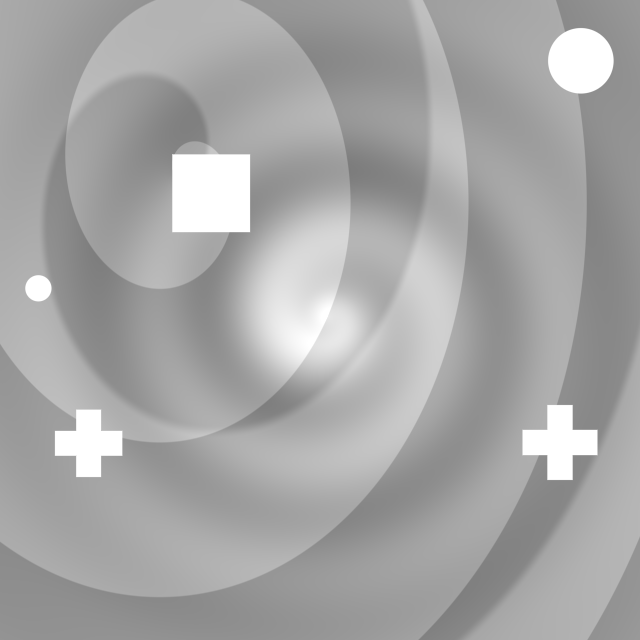
This background is drawn by a WebGL 2 fragment shader. Its source:

```glsl
#version 300 es
precision highp float;
// Grey relief of two counter-winding elliptical spirals sharing one centre,
// lit by a soft round swirl, with flat white shapes on top.
// Each spiral is a sawtooth of (radius / pitch +- angle / turn).

uniform vec2 u_resolution;
out vec4 outColor;

const float TAU = 6.2831853;

// Elliptical spirals
const vec2 SPIRAL_CENTER = vec2(0.279, 0.721);
const float SPIRAL_STRETCH = 1.31;
const float SHARP_PITCH = 0.185;
const float SHARP_START = 0.0833;
const float SHARP_HEIGHT = 0.13;
const float SOFT_PITCH = 0.370;
const float SOFT_START = 0.389;
const float SOFT_HEIGHT = 0.11;
const float SOFT_WIDTH = 0.045;
const float BASE_GREY = 0.505;

// Glowing swirl
const vec2 GLOW_CENTER = vec2(0.512, 0.505);
const float GLOW_RADIUS = 0.124;
const float GLOW_HEIGHT = 0.32;
const float SWIRL_PITCH = 0.182;
const float SWIRL_RADIUS = 0.38;
const float SWIRL_HEIGHT = 0.09;
const float CORE_RADIUS = 0.02;
const float CORE_HEIGHT = 0.07;

// Flat shapes
const vec2 SQUARE_CENTER = vec2(0.330, 0.698);
const float SQUARE_HALF = 0.0608;
const vec2 LARGE_DISC_CENTER = vec2(0.9076, 0.905);
const float LARGE_DISC_RADIUS = 0.0512;
const vec2 SMALL_DISC_CENTER = vec2(0.060, 0.5495);
const float SMALL_DISC_RADIUS = 0.0205;
const vec2 LEFT_CROSS_CENTER = vec2(0.1385, 0.3073);
const vec2 LEFT_CROSS_ARM = vec2(0.0527, 0.0195);
const vec2 RIGHT_CROSS_CENTER = vec2(0.875, 0.3086);
const vec2 RIGHT_CROSS_ARM = vec2(0.0586, 0.0198);

// Clockwise angle in turns
float turns(vec2 p) {
    return atan(-p.y, p.x) / TAU;
}

// Rising sawtooth whose drop takes the last part of the period
float ramp(float phase, float dropWidth) {
    float f = fract(phase);
    return f - smoothstep(1.0 - dropWidth, 1.0, f);
}

float box(vec2 p, vec2 halfSize) {
    vec2 d = abs(p) - halfSize;
    return length(max(d, 0.0)) + min(max(d.x, d.y), 0.0);
}

float crossShape(vec2 p, vec2 arm) {
    return min(box(p, arm), box(p, arm.yx));
}

// Two spirals winding in opposite directions
float relief(vec2 uv, float pixel) {
    vec2 p = uv - SPIRAL_CENTER;
    p.y /= SPIRAL_STRETCH;
    float radius = length(p);
    float angle = turns(p);
    float sharpPhase = (radius - SHARP_START) / SHARP_PITCH - angle;
    float softPhase = (radius - SOFT_START) / SOFT_PITCH + angle;
    float sharpRamp = ramp(sharpPhase, 1.5 * pixel / SHARP_PITCH);
    float softRamp = ramp(-softPhase - 0.5 * SOFT_WIDTH, SOFT_WIDTH);
    return SHARP_HEIGHT * sharpRamp + SOFT_HEIGHT * softRamp;
}

// Round glow crossed by a smooth spiral wave
float glow(vec2 uv) {
    vec2 p = uv - GLOW_CENTER;
    float radius = length(p);
    float wave = cos(TAU * (radius / SWIRL_PITCH - turns(p)));
    wave *= smoothstep(0.0, 0.05, radius);
    float halo = exp(-pow(radius / GLOW_RADIUS, 2.0));
    float reach = exp(-pow(radius / SWIRL_RADIUS, 2.0));
    float core = exp(-radius / CORE_RADIUS);
    return GLOW_HEIGHT * halo + SWIRL_HEIGHT * reach * wave + CORE_HEIGHT * core;
}

float shapes(vec2 uv) {
    float d = box(uv - SQUARE_CENTER, vec2(SQUARE_HALF));
    d = min(d, length(uv - LARGE_DISC_CENTER) - LARGE_DISC_RADIUS);
    d = min(d, length(uv - SMALL_DISC_CENTER) - SMALL_DISC_RADIUS);
    d = min(d, crossShape(uv - LEFT_CROSS_CENTER, LEFT_CROSS_ARM));
    return min(d, crossShape(uv - RIGHT_CROSS_CENTER, RIGHT_CROSS_ARM));
}

void main() {
    float pixel = 1.0 / min(u_resolution.x, u_resolution.y);
    vec2 uv = gl_FragCoord.xy * pixel;
    float grey = BASE_GREY + relief(uv, pixel) + glow(uv);
    float cover = 1.0 - smoothstep(-0.7 * pixel, 0.7 * pixel, shapes(uv));
    outColor = vec4(vec3(mix(clamp(grey, 0.0, 1.0), 1.0, cover)), 1.0);
}
```
